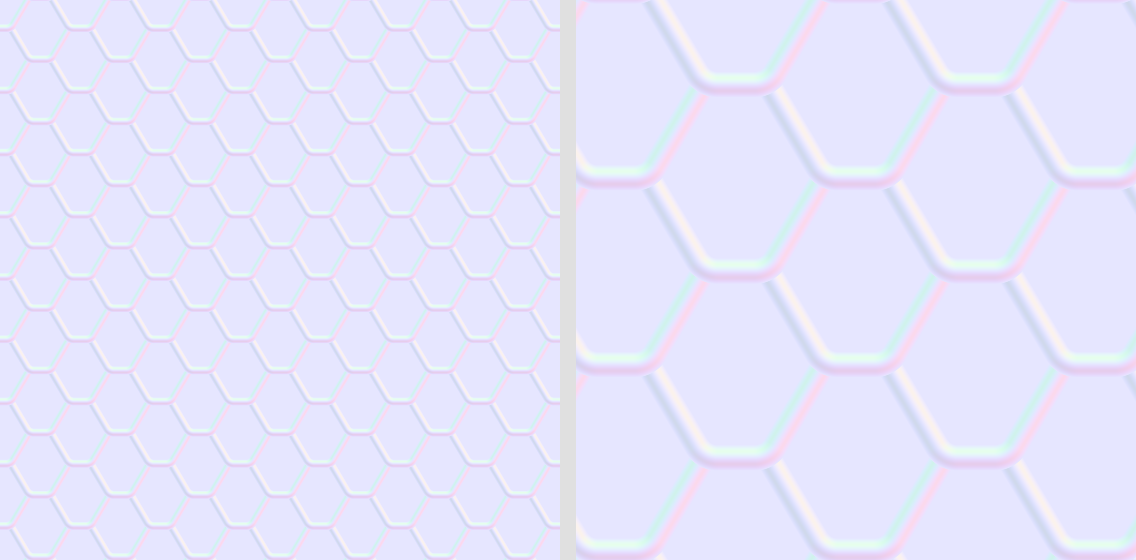
Left, the full canvas; right, a detail of the centre.
Write a WebGL 2 fragment shader that draws this texture map.

```glsl
#version 300 es
precision highp float;
// Pale normal map of overlapping hexagonal scales with raised, rounded rims.

uniform vec2 u_resolution;
out vec4 fragColor;

const vec2  REPEATS     = vec2(7.0, 9.0);   // scales across and down
const float BASE_OFFSET = 0.0053;           // height of the lowest rim
const float HALF_FLAT   = 0.0192;           // half length of the bottom edge
const float ROUNDING    = 0.0145;           // corner radius of the rim line
const float RIM_WIDTH   = 0.0077;           // half width of the rim
const float RIM_TILT    = 0.97;             // steepest sideways lean of the rim
const float WASH        = 0.2;              // strength of the normal colours on white
const float PI          = 3.14159265;

// Rim line of a scale whose bottom centre is at the origin.
// Returns the outward direction in xy and the signed distance in z.
vec3 scaleEdge(vec2 p, vec2 halfCell) {
    float mirror = p.x < 0.0 ? -1.0 : 1.0;
    vec2 side = normalize(vec2(halfCell.x - 2.0 * HALF_FLAT, halfCell.y));
    vec2 sideNormal = vec2(side.y, -side.x);

    // Centre of the corner arc
    vec2 arc = vec2(HALF_FLAT - ROUNDING * (1.0 - side.x) / side.y, ROUNDING);
    vec2 q = vec2(abs(p.x), p.y) - arc;

    float sideDist = dot(q, sideNormal);
    vec3 edge = sideDist > -q.y ? vec3(sideNormal, sideDist)
                                : vec3(0.0, -1.0, -q.y);
    if (q.x > 0.0 && dot(q, side) < 0.0) {
        float r = length(q);
        edge = vec3(q / max(r, 1e-5), r);
    }
    return vec3(edge.x * mirror, edge.y, edge.z - ROUNDING);
}

// Surface normal across the rounded rim; flat elsewhere.
vec3 rimNormal(vec3 edge) {
    float across = clamp(edge.z / RIM_WIDTH, -1.0, 1.0);
    vec2 lean = edge.xy * RIM_TILT * sin(PI * across);
    return vec3(lean, sqrt(1.0 - dot(lean, lean)));
}

void main() {
    float canvas = min(u_resolution.x, u_resolution.y);
    vec2 uv = gl_FragCoord.xy / canvas;
    float pixel = 1.0 / canvas;
    vec2 halfCell = 0.5 / REPEATS;
    float height = uv.y - BASE_OFFSET;
    float firstRow = floor(height / halfCell.y);

    // Paint staggered rows upward, so each scale covers those below it
    vec3 normal = vec3(0.0, 0.0, 1.0);
    for (int i = -1; i <= 1; i++) {
        float row = firstRow + float(i);
        float shift = 0.5 * mod(row + 1.0, 2.0);
        float column = fract(uv.x * REPEATS.x - shift + 0.5) - 0.5;
        vec2 p = vec2(column / REPEATS.x, height - row * halfCell.y);
        vec3 edge = scaleEdge(p, halfCell);
        float cover = 1.0 - smoothstep(-0.5 * pixel, 0.5 * pixel, edge.z - RIM_WIDTH);
        normal = mix(normal, rimNormal(edge), cover);
    }

    // Encode the normal as colour and wash it towards white
    vec3 encoded = normal * 0.5 + 0.5;
    fragColor = vec4(mix(vec3(1.0), encoded, WASH), 1.0);
}
```
